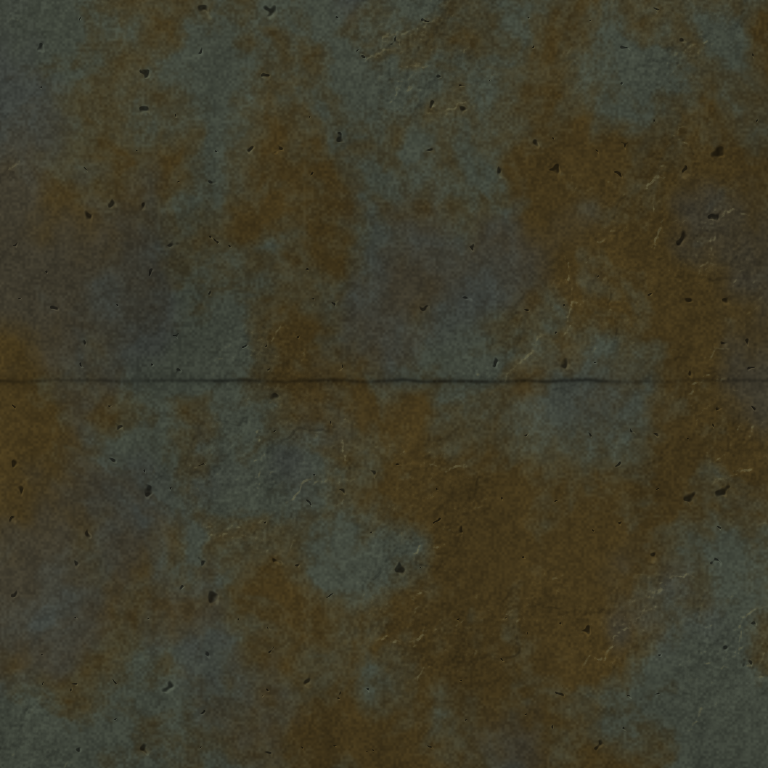
This texture is drawn by a WebGL 1 fragment shader. Its source:

```glsl
precision highp float;
// Dark weathered concrete wall: rust stains, grey-green plaster, flaking crust and one seam.

uniform vec2 u_resolution;

const vec3 RUST = vec3(0.250, 0.204, 0.103);
const vec3 OLIVE = vec3(0.248, 0.229, 0.153);
const vec3 PLASTER = vec3(0.242, 0.262, 0.222);
const vec3 BLUE_GREY = vec3(0.215, 0.225, 0.218);
const vec3 LIGHT_EDGE = vec3(0.33, 0.32, 0.23);

const float SEAM_Y = 0.504;
const float SEAM_WIDTH = 0.0026;
const float SEAM_DEPTH = 0.34;
const float GRAIN_SCALE = 290.0;
const float GRAIN_DEPTH = 0.24;
const float MOTTLE_DEPTH = 0.20;
const float STREAK_DEPTH = 0.13;
const float RELIEF_DEPTH = 0.28;
const float PIT_CELLS = 24.0;
const float PIT_CHANCE = 0.30;
const vec2 LIGHT_STEP = vec2(-0.0016, 0.0022);

float hash(vec2 p) {
  vec3 q = fract(p.xyx * 0.1031);
  q += dot(q, q.yzx + 33.33);
  return fract((q.x + q.y) * q.z);
}

float noise(vec2 p) {
  vec2 cell = floor(p);
  vec2 f = fract(p);
  f = f * f * (3.0 - 2.0 * f);
  float low = mix(hash(cell), hash(cell + vec2(1.0, 0.0)), f.x);
  float high = mix(hash(cell + vec2(0.0, 1.0)), hash(cell + vec2(1.0)), f.x);
  return mix(low, high, f.y);
}

float fbm(vec2 p) {
  float sum = 0.0;
  float weight = 0.516;
  for (int i = 0; i < 5; i++) {
    sum += weight * noise(p);
    p = mat2(1.6, 1.2, -1.2, 1.6) * p + 17.3;
    weight *= 0.5;
  }
  return sum;
}

float blob(vec2 p, vec2 center, vec2 size) {
  vec2 d = (p - center) / size;
  return exp(-dot(d, d));
}

// Amount of plaster left over the rust, broadly gathered at the sides.
float plasterField(vec2 p) {
  vec2 warp = vec2(fbm(p * 7.0 + 3.0), fbm(p * 7.0 + 41.0)) - 0.5;
  vec2 q = p + 0.11 * warp;
  float field = 0.55 * fbm(q * vec2(6.5, 4.2) + 8.0) + 0.35 * fbm(q * 19.0 + 60.0);
  field += 0.19 * blob(q, vec2(0.08, 0.93), vec2(0.20, 0.18));
  field += 0.13 * blob(q, vec2(0.26, 0.52), vec2(0.12, 0.30));
  field += 0.15 * blob(q, vec2(0.08, 0.08), vec2(0.24, 0.20));
  field += 0.17 * blob(q, vec2(0.82, 0.86), vec2(0.09, 0.08));
  field += 0.16 * blob(q, vec2(0.90, 0.08), vec2(0.24, 0.12));
  field += 0.11 * blob(q, vec2(0.76, 0.48), vec2(0.13, 0.10));
  return field;
}

// Height of the flaking crust: ragged plates plus small crumbs.
float crustHeight(vec2 p) {
  float plates = smoothstep(0.50, 0.58, fbm(p * 17.0 + 90.0));
  float crumbs = fbm(p * 75.0 + 25.0);
  return 0.55 * plates + 1.1 * crumbs;
}

// x: dark hollow, y: lit rim on the lower right.
vec2 pits(vec2 p) {
  vec2 q = p * PIT_CELLS + 0.28 * (vec2(noise(p * 120.0), noise(p * 120.0 + 50.0)) - 0.5);
  vec2 cell = floor(q);
  vec2 center = 0.25 + 0.5 * vec2(hash(cell + 7.0), hash(cell + 29.0));
  vec2 d = fract(q) - center;
  float radius = mix(0.04, 0.14, pow(hash(cell + 53.0), 3.0));
  float present = step(hash(cell + 71.0), PIT_CHANCE);
  float hollow = 1.0 - smoothstep(0.4 * radius, 1.3 * radius, length(d));
  float rim = 1.0 - smoothstep(0.4 * radius, 1.3 * radius, length(d - vec2(0.7, -0.9) * radius));
  return present * vec2(hollow, rim * (1.0 - hollow));
}

void main() {
  vec2 p = gl_FragCoord.xy / u_resolution.y;

  // Stains: rust to olive to plaster, with a few cold patches.
  float grain = noise(p * GRAIN_SCALE) - 0.5;
  float mottle = fbm(p * 70.0 + 12.0) - 0.5;
  float field = plasterField(p) + 0.12 * mottle + 0.03 * grain;
  vec3 color = mix(RUST, OLIVE, smoothstep(0.40, 0.52, field));
  color = mix(color, PLASTER, smoothstep(0.49, 0.64, field));
  float cold = smoothstep(0.53, 0.72, fbm(p * vec2(6.0, 4.5) + 130.0));
  cold += 0.6 * blob(p, vec2(0.76, 0.48), vec2(0.08, 0.05));
  color = mix(color, BLUE_GREY, 0.55 * min(cold, 1.0));

  // Grain, mottling and vertical water streaks.
  float streak = 0.6 * noise(vec2(p.x * 26.0, p.y * 2.6)) + 0.4 * noise(vec2(p.x * 85.0, p.y * 6.0 + 9.0)) - 0.5;
  float cloud = fbm(p * 5.0 + 200.0) - 0.5;
  float tone = 1.0 + GRAIN_DEPTH * grain + MOTTLE_DEPTH * mottle + STREAK_DEPTH * streak + 0.26 * cloud;

  // Embossed crust, strongest where it is flaking.
  float flaking = smoothstep(0.49, 0.66, fbm(p * 5.5 + 310.0) + 0.12 * (p.y - 0.5));
  float slope = crustHeight(p) - crustHeight(p + LIGHT_STEP);
  float relief = clamp(slope * mix(0.35, 1.5, flaking), -0.6, 0.8);
  tone += RELIEF_DEPTH * relief;
  color = mix(color, LIGHT_EDGE, 0.5 * smoothstep(0.16, 0.65, relief));

  // Seam with uneven depth and a faint shade around it.
  float seamOffset = p.y - SEAM_Y - 0.003 * (noise(vec2(p.x * 38.0, 4.0)) - 0.5);
  float seamCore = exp(-pow(seamOffset / SEAM_WIDTH, 2.0));
  float seamShade = exp(-pow(seamOffset / (4.0 * SEAM_WIDTH), 2.0));
  float wear = mix(0.35, 1.0, noise(vec2(p.x * 17.0, 31.0)));
  tone *= 1.0 - wear * (SEAM_DEPTH * seamCore + 0.09 * seamShade);

  vec2 pit = pits(p);
  tone *= 1.0 - 0.5 * pit.x + 0.2 * pit.y;

  gl_FragColor = vec4(color * tone, 1.0);
}
```
